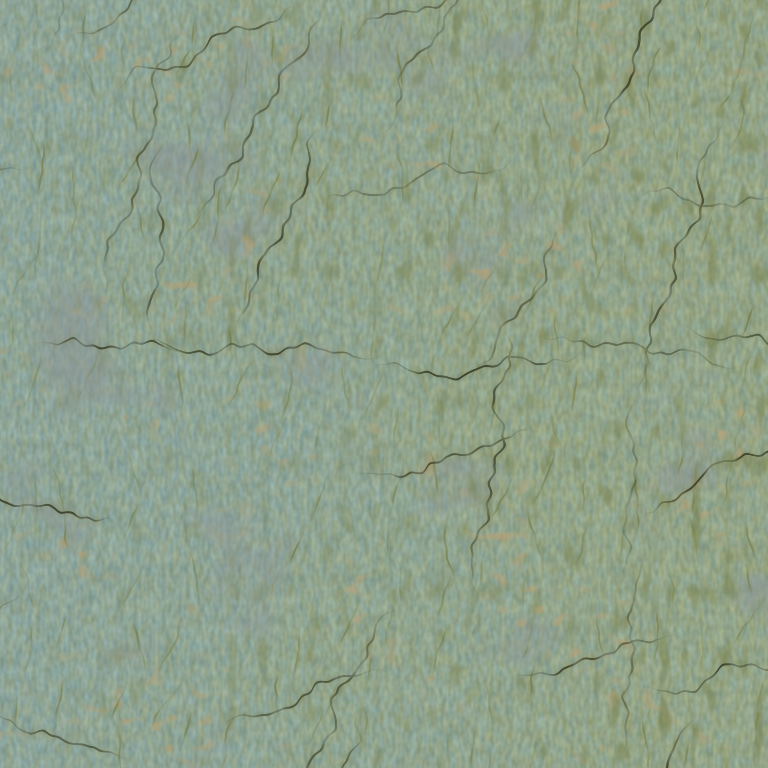
A WebGL 1 fragment shader for this texture:

```glsl
precision highp float;
// Weathered sage-green plaster with vertical grain, ochre stains and thin dark cracks.
uniform vec2 u_resolution;

const vec3 COOL_SAGE = vec3(0.555, 0.645, 0.595);
const vec3 WARM_SAGE = vec3(0.575, 0.645, 0.535);
const vec3 OLIVE = vec3(0.46, 0.49, 0.28);
const vec3 PEACH = vec3(0.71, 0.63, 0.46);
const vec3 LAVENDER = vec3(0.55, 0.60, 0.59);
const vec3 OCHRE = vec3(0.56, 0.47, 0.20);
const vec3 CRACK = vec3(0.19, 0.21, 0.14);

vec2 hash2(vec2 p) {
  vec2 k = vec2(dot(p, vec2(127.1, 311.7)), dot(p, vec2(269.5, 183.3)));
  return fract(sin(k) * 43758.545);
}

float gradDot(vec2 cell, vec2 corner, vec2 f) {
  float a = 6.28318 * hash2(cell + corner).x;
  return dot(vec2(cos(a), sin(a)), f - corner);
}

// Gradient noise, roughly -0.7 to 0.7
float noise(vec2 p) {
  vec2 i = floor(p);
  vec2 f = p - i;
  vec2 u = f * f * f * (f * (f * 6.0 - 15.0) + 10.0);
  float low = mix(gradDot(i, vec2(0.0), f), gradDot(i, vec2(1.0, 0.0), f), u.x);
  float high = mix(gradDot(i, vec2(0.0, 1.0), f), gradDot(i, vec2(1.0), f), u.x);
  return mix(low, high, u.y);
}

float fbm(vec2 p) {
  float sum = 0.0;
  float amp = 1.0;
  for (int i = 0; i < 3; i++) {
    sum += amp * noise(p);
    p = p * 2.03 + 17.3;
    amp *= 0.5;
  }
  return sum;
}

// One wandering, tapered crack; x is the core, y the stain around it
vec2 crack(vec2 q, float angle, float halfLen, float width, float pixel, float seed) {
  vec2 dir = vec2(cos(angle), sin(angle));
  float along = dot(q, dir);
  float t = abs(along) / halfLen;
  if (t > 1.0) return vec2(0.0);
  float wander = 0.030 * noise(vec2(along * 13.0, seed))
               + 0.010 * noise(vec2(along * 48.0, seed + 5.5));
  float across = abs(dot(q, vec2(-dir.y, dir.x)) + wander * min(1.0, halfLen * 10.0));
  float taper = 1.0 - smoothstep(0.4, 1.0, t);
  float w = width * (0.55 + 0.45 * taper);
  float wear = smoothstep(-0.35, 0.25, noise(vec2(along * 30.0, seed + 9.1)));
  float core = 1.0 - smoothstep(w - 0.5 * pixel, w + 0.7 * pixel, across);
  float halo = exp(-across / (width * 3.0));
  return vec2(core * (0.4 + 0.6 * wear), halo * wear) * taper;
}

// Cracks scattered one per grid cell; halfLen is in cells
vec2 crackLayer(vec2 p, float cells, float angle, float spread, float halfLen,
                float width, float density, float pixel, float seed) {
  vec2 home = floor(p * cells);
  vec2 result = vec2(0.0);
  for (int y = -1; y <= 1; y++) {
    for (int x = -1; x <= 1; x++) {
      vec2 cell = home + vec2(float(x), float(y));
      vec2 place = hash2(cell + seed);
      vec2 shape = hash2(cell + seed + 31.7);
      vec2 kind = hash2(cell + seed + 73.1);
      if (kind.x < density) {
        vec2 center = (cell + 0.15 + 0.7 * place) / cells;
        float turn = angle + spread * (2.0 * shape.x - 1.0);
        float len = halfLen * mix(0.5, 1.0, shape.y) / cells;
        vec2 c = crack(p - center, turn, len, width, pixel, 50.0 * place.x + seed);
        result = max(result, c * mix(0.4, 1.0, kind.y));
      }
    }
  }
  return result;
}

void main() {
  vec2 p = gl_FragCoord.xy / u_resolution.y;
  float pixel = 1.0 / u_resolution.y;

  // Base paint: cool at the left, warm at the right, with cloudy patches
  float warmth = smoothstep(-0.05, 0.95, p.x + 0.15 * (p.y - 0.5) + 0.35 * fbm(p * 4.0));
  vec3 color = mix(COOL_SAGE, WARM_SAGE, warmth);
  float haze = smoothstep(0.15, 0.6, fbm(p * vec2(5.0, 7.0) + 41.0));
  color = mix(color, LAVENDER, 0.7 * haze);

  // Fine vertical grain in brightness and hue
  float fine = noise(p * vec2(190.0, 75.0));
  float fibre = noise(p * vec2(105.0, 26.0) + 8.0);
  float speck = noise(p * vec2(210.0, 150.0) + 60.0);
  float contrast = 1.0 - 0.5 * haze;
  color += contrast * (0.075 * fine + 0.045 * fibre + 0.035 * speck);
  float tint = noise(p * vec2(120.0, 60.0) + 90.0);
  color += contrast * tint * vec3(0.045, 0.0, -0.075);

  // Peach flecks and olive stains
  float patches = smoothstep(-0.1, 0.5, fbm(p * 7.0 + 23.0));
  float flecks = smoothstep(0.14, 0.5, noise(p * vec2(42.0, 58.0) + 12.0));
  color = mix(color, PEACH, 0.65 * flecks * patches);
  float stains = smoothstep(0.12, 0.55, noise(p * vec2(48.0, 24.0) + 77.0));
  color = mix(color, OLIVE, stains * (0.15 + 0.35 * warmth));

  // Hairlines, then shallow and steep cracks
  vec2 hair = crackLayer(p, 15.0, 1.45, 0.4, 0.75, 0.0011, 0.75, pixel, 3.0);
  vec2 shallow = crackLayer(p, 4.5, 0.12, 0.5, 0.75, 0.0012, 0.65, pixel, 19.0);
  vec2 steep = crackLayer(p, 4.0, 1.30, 0.33, 0.9, 0.0014, 0.7, pixel, 47.0);
  color = mix(color, OLIVE, 0.6 * hair.x + 0.25 * hair.y);
  float stainAmount = 0.45 * max(shallow.y, steep.y);
  color = mix(color, mix(OLIVE, OCHRE, patches), stainAmount);
  color = mix(color, CRACK, 0.85 * max(shallow.x, steep.x));

  gl_FragColor = vec4(clamp(color, 0.0, 1.0), 1.0);
}
```
